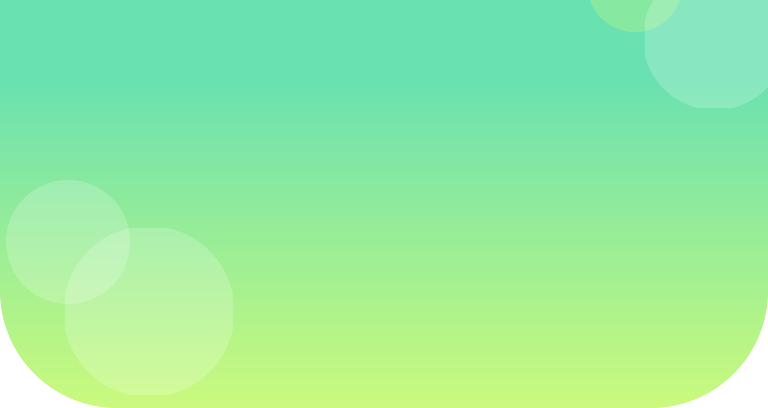
Give the GLSL for this background, as a Shadertoy shader.

```glsl
const vec3 MINT = vec3(0.415, 0.882, 0.690);
const vec3 LIME = vec3(0.795, 0.980, 0.490);
const vec3 WHITE = vec3(1.0);
const float VEIL_OPACITY = 0.2;

// Coverage of a shape from its signed distance
float coverage(float dist, float pixel) {
    return 1.0 - smoothstep(-0.5 * pixel, 0.5 * pixel, dist);
}

// Circle trimmed flat at its four extremes by a square
float trimmedCircle(vec2 p, float radius, float halfSide) {
    vec2 q = abs(p);
    return max(length(p) - radius, max(q.x, q.y) - halfSide);
}

// Panel with rounded lower corners and an open top
float panelDistance(vec2 p, float width, float radius) {
    vec2 q = vec2(abs(p.x - 0.5 * width) - 0.5 * width, -p.y) + radius;
    return length(max(q, 0.0)) + min(max(q.x, q.y), 0.0) - radius;
}

vec3 layer(vec3 base, vec3 tint, float opacity, float dist, float pixel) {
    return mix(base, tint, opacity * coverage(dist, pixel));
}

void mainImage(out vec4 fragColor, in vec2 fragCoord) {
    float pixel = 1.0 / iResolution.y;
    float width = iResolution.x * pixel;
    vec2 p = fragCoord * pixel;
    vec2 fromRight = vec2(p.x - width, p.y);

    // Vertical gradient, level near the top
    vec3 color = mix(LIME, MINT, clamp(p.y / 0.805, 0.0, 1.0));

    // Upper right bubbles
    float limeBubble = length(fromRight - vec2(-0.326, 1.038)) - 0.1167;
    float largeBubble = trimmedCircle(fromRight - vec2(-0.130, 0.907), 0.177, 0.172);
    color = layer(color, LIME, 0.29, limeBubble, pixel);
    color = layer(color, WHITE, VEIL_OPACITY, largeBubble, pixel);

    // Lower left bubbles
    float smallBubble = length(p - vec2(0.167, 0.407)) - 0.152;
    float lowBubble = trimmedCircle(p - vec2(0.365, 0.2365), 0.210, 0.2055);
    color = layer(color, WHITE, VEIL_OPACITY, smallBubble, pixel);
    color = layer(color, WHITE, VEIL_OPACITY, lowBubble, pixel);

    // White outside the rounded panel
    float panel = panelDistance(p, width, 0.287);
    fragColor = vec4(mix(WHITE, color, coverage(panel, pixel)), 1.0);
}
```
